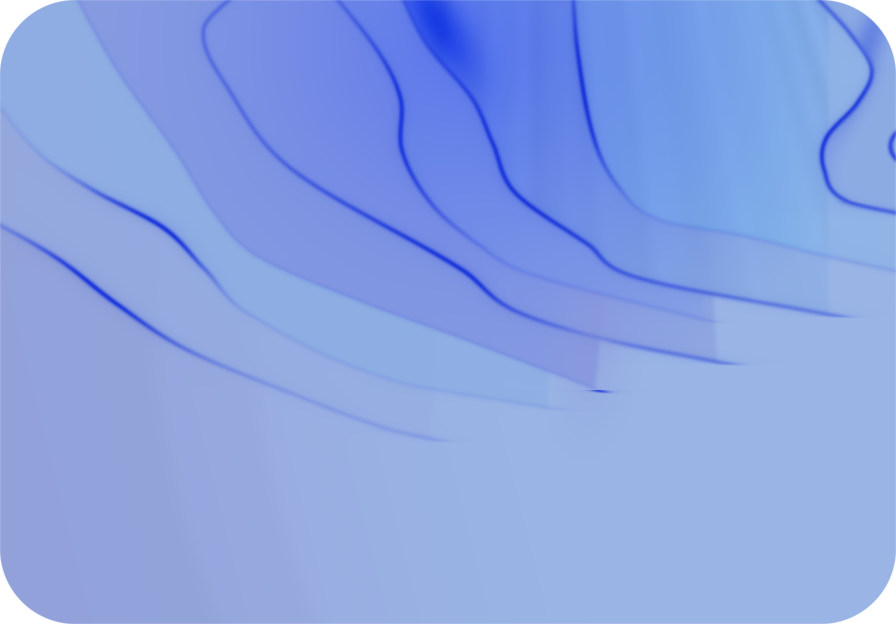
This background is drawn by a Shadertoy shader. Its source:

```glsl
// Overlapping translucent blue sheets with inked wavy rims on a pale rounded panel.

const vec3 INK = vec3(0.12, 0.23, 0.86);
const vec2 HEART = vec2(51.0, 5.0);   // deepest point of the folds

float hash(float n) { return fract(sin(n * 127.1) * 43758.5453); }

float noise(float x) {
    float i = floor(x), f = fract(x);
    return mix(hash(i), hash(i + 1.0), f * f * (3.0 - 2.0 * f));
}

float glow(vec2 p, vec2 center, vec2 axis, vec2 radius) {
    vec2 d = p - center;
    vec2 q = vec2(dot(d, axis), dot(d, vec2(-axis.y, axis.x))) / radius;
    return exp(-dot(q, q));
}

float slope(vec2 a, vec2 b) { return (b.x - a.x) / (b.y - a.y); }

// Signed distance to a rim whose knots descend in y; z of the knot span in "along"
float rimDistance(vec2 p, vec2 rim[8], out float along) {
    int n = 0;
    for (int i = 1; i < 7; i++) if (p.y > rim[i].y) n = i;
    vec2 a = rim[n], b = rim[n + 1];
    float h = b.y - a.y;
    float m0 = slope(rim[max(n - 1, 0)], b) * h;
    float m1 = slope(a, rim[min(n + 2, 7)]) * h;
    float t = (p.y - a.y) / h, s = clamp(t, 0.0, 1.0);
    // Cubic Hermite span, continued straight beyond its ends
    float c2 = 3.0 * (b.x - a.x) - 2.0 * m0 - m1;
    float c3 = 2.0 * (a.x - b.x) + m0 + m1;
    float tangent = m0 + s * (2.0 * c2 + 3.0 * c3 * s);
    float x = a.x + s * (m0 + s * (c2 + s * c3)) + tangent * (t - s);
    along = float(n) + s;
    return (p.x - x) * h / length(vec2(h, tangent));
}

// Paints the area above a rim and returns its coverage.
// lean tilts the right edge; ink holds base strength, peak position and spread.
float sheet(inout vec3 color, vec2 p, vec2 rim[8], float lean,
            vec3 nearColor, vec3 farColor, float opacity, vec3 ink) {
    float along;
    float dist = rimDistance(p, rim, along);
    vec2 tip = rim[7];
    float edge = tip.x + lean * (tip.y - p.y) - p.x;
    float cover = smoothstep(-0.2, 0.2, dist) * smoothstep(0.0, 0.9, edge);
    float depth = clamp(length(p - HEART) / 45.0, 0.0, 1.0);
    color = mix(color, mix(nearColor, farColor, depth), cover * opacity);
    // Rim line with a soft shade beside it
    float peak = (along - ink.y) / ink.z;
    float strength = ink.x + (0.9 - ink.x) * exp(-peak * peak);
    strength *= 1.0 - smoothstep(0.0, 0.4, p.y - tip.y);
    float line = exp(-dist * dist / 0.09) + 0.22 * exp(-abs(dist) / 0.6);
    color = mix(color, INK, clamp(strength * line, 0.0, 1.0));
    return cover;
}

void mainImage(out vec4 fragColor, in vec2 fragCoord) {
    // Canvas is 100 units wide, y runs down
    float unit = 100.0 / iResolution.x;
    vec2 size = iResolution.xy * unit;
    vec2 p = vec2(fragCoord.x * unit, size.y - fragCoord.y * unit);

    // Pale ground with two faint folds
    vec3 color = mix(vec3(0.585, 0.645, 0.865), vec3(0.59, 0.695, 0.885),
                     smoothstep(0.0, 62.0, p.x + 0.25 * (40.0 - p.y)));
    for (int i = 0; i < 2; i++) {
        float drop = max(p.y - 35.0, 0.0);
        float fold = 17.5 + 11.0 * float(i) + 0.006 * drop * drop;
        color += 0.012 * (smoothstep(-1.5, 1.5, p.x - fold) - 0.5);
    }

    // Outer pale sheets
    sheet(color, p, vec2[8](vec2(-2.6, 24), vec2(0, 25.1), vec2(6.5, 28.9), vec2(13, 33.9),
        vec2(20.8, 39), vec2(32.5, 43.9), vec2(43, 47.8), vec2(48.5, 49.1)), 0.06,
        vec3(0.55, 0.69, 0.90), vec3(0.585, 0.675, 0.88), 0.65, vec3(0.13, 2.7, 1.2));
    sheet(color, p, vec2[8](vec2(-1.3, 10.4), vec2(4.6, 17.3), vec2(10.4, 21.2), vec2(18.2, 25.4),
        vec2(22.8, 30), vec2(28, 35.2), vec2(44, 42.5), vec2(61.5, 45.6)), 0.05,
        vec3(0.52, 0.67, 0.90), vec3(0.555, 0.685, 0.89), 0.75, vec3(0.07, 3.0, 1.1));

    // Violet middle sheets
    sheet(color, p, vec2[8](vec2(7, -3), vec2(13, 7.8), vec2(19.5, 16.9), vec2(24.1, 24.1),
        vec2(28.6, 28.6), vec2(39, 33.2), vec2(52, 38), vec2(66.8, 43.6)), 0.11,
        vec3(0.44, 0.53, 0.90), vec3(0.53, 0.605, 0.875), 0.9, vec3(0.08, 7.0, 0.01));
    sheet(color, p, vec2[8](vec2(26.5, -1), vec2(22.7, 3.4), vec2(25.4, 9.8), vec2(32.6, 18.9),
        vec2(51.4, 30), vec2(57.5, 34.7), vec2(68, 38), vec2(80.5, 40.5)), -0.06,
        vec3(0.38, 0.47, 0.92), vec3(0.56, 0.645, 0.875), 0.85, vec3(0.35, 4.1, 0.8));
    color = mix(color, vec3(0.55, 0.59, 0.86),
        0.5 * glow(p, vec2(66.5, 36.0), vec2(-0.1, 0.995), vec2(9.0, 3.5)));

    // Saturated inner sheets
    sheet(color, p, vec2[8](vec2(36.5, -1.5), vec2(42.3, 5.9), vec2(44.7, 11), vec2(44.9, 16.9),
        vec2(48.2, 22.8), vec2(53.4, 27.3), vec2(59.2, 30.6), vec2(79, 35.8)), -0.06,
        vec3(0.36, 0.47, 0.92), vec3(0.54, 0.645, 0.89), 0.88, vec3(0.1, 2.4, 1.9));
    float inner = sheet(color, p, vec2[8](vec2(44.3, -1.5), vec2(47.5, 4.8), vec2(52.7, 11),
        vec2(55, 16), vec2(57.5, 21.5), vec2(65.5, 27.2), vec2(71.2, 31), vec2(92.9, 35.2)), 0.0,
        vec3(0.32, 0.44, 0.92), vec3(0.55, 0.68, 0.89), 0.9, vec3(0.25, 3.5, 2.4));
    float core = glow(p, vec2(48.8, 2.5), vec2(0.5, 0.866), vec2(7.0, 2.6));
    color = mix(color, vec3(0.08, 0.22, 0.89), 0.95 * core * inner);

    // Sky blue sheet, fading toward the right
    float fade = 0.95 - 0.55 * smoothstep(86.0, 94.0, p.x);
    sheet(color, p, vec2[8](vec2(63.9, -1.5), vec2(64.5, 6), vec2(66.3, 15.5), vec2(69, 20.8),
        vec2(73.6, 24.5), vec2(83.3, 26.4), vec2(91, 28.3), vec2(102, 30.7)), 0.0,
        vec3(0.37, 0.50, 0.92), vec3(0.51, 0.70, 0.91), fade, vec3(0.1, 1.4, 1.3));

    // Curl at the right, with its shaded band and small ring
    float curl = sheet(color, p, vec2[8](vec2(90.5, -1), vec2(95, 3.9), vec2(97.3, 7.8),
        vec2(95.7, 11.5), vec2(92.2, 15.5), vec2(92, 19), vec2(94.4, 22.4), vec2(102, 24.2)), 0.0,
        vec3(0.50, 0.62, 0.90), vec3(0.55, 0.665, 0.89), 0.85, vec3(0.4, 3.8, 2.2));
    color = mix(color, vec3(0.34, 0.46, 0.88),
        0.75 * curl * glow(p, vec2(96.5, 6.0), vec2(-0.35, 0.937), vec2(9.0, 1.6)));
    float ring = length((p - vec2(101.5, 16.3)) / vec2(2.1, 2.0)) - 1.0;
    color = mix(color, INK, 0.8 * exp(-ring * ring * 45.0));

    // Soft streaks fanning down through the folds
    float fan = (p.x - 60.0) / (p.y + 90.0) * 60.0;
    color += 0.03 * (noise(fan) - 0.5) * inner;

    // Rounded white frame
    vec2 corner = abs(p - 0.5 * size) - 0.5 * size + 8.4;
    float frame = length(max(corner, 0.0)) - 8.4;
    color = mix(color, vec3(1.0), smoothstep(-0.1, 0.1, frame));
    fragColor = vec4(color, 1.0);
}
```
